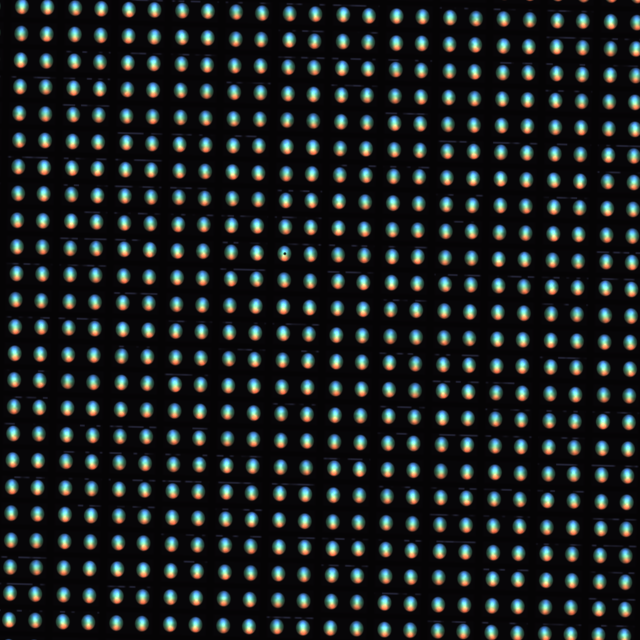
Give the GLSL for this pattern, as a WebGL 1 fragment shader.

```glsl
precision highp float;
// Slightly tilted grid of three-colour LEDs on a black panel, set in close pairs.
// Each lamp is a soft oval summing blue, green and red light lobes; hashes vary
// the lamps, break up faint seams above the pairs, and one lamp has a dark speck.

uniform vec2 u_resolution;

// Lattice, in canvas heights, measured from the top left
const vec2 GRID_ORIGIN = vec2(0.0331, 0.0104);
const vec2 COLUMN_STEP = vec2(0.04185, 0.00108);
const vec2 ROW_STEP = vec2(-0.00085, 0.04167);
const float PAIR_PULL = 0.019;               // shift towards the partner, in cells

// Lamp, in cells
const vec2 LAMP_RADIUS = vec2(0.262, 0.295);
const float LAMP_EDGE = 0.13;                // softness, in lamp radii
const float JITTER = 0.012;
const float BRIGHTNESS_SPREAD = 0.16;
const float MOTTLE = 0.2;
const float MOTTLE_SCALE = 260.0;
const vec2 SPECK_CELL = vec2(10.0, 9.0);
const vec2 SPECK_OFFSET = vec2(0.02, 0.0);
const float SPECK_RADIUS = 0.05;

// Seams, in cells
const float SEAM_HEIGHT = 0.36;
const float SEAM_WIDTH = 0.03;
const float SEAM_SHARE = 0.5;

const vec3 PANEL = vec3(0.020, 0.014, 0.020);
const vec3 TILE = vec3(0.008, 0.008, 0.010);
const vec3 SEAM = vec3(0.11, 0.12, 0.18);
const vec3 LENS = vec3(0.09, 0.11, 0.10);
const vec3 BLUE = vec3(0.17, 0.27, 0.76);
const vec3 GREEN = vec3(0.20, 0.65, 0.42);
const vec3 RED = vec3(0.92, 0.20, 0.11);
const vec3 HOT = vec3(0.26, 0.20, 0.09);

float hash(vec2 p) {
  vec3 q = fract(vec3(p.xyx) * 0.1031);
  q += dot(q, q.yzx + 33.33);
  return fract((q.x + q.y) * q.z);
}

float noise(vec2 p) {
  vec2 i = floor(p);
  vec2 f = fract(p);
  f = f * f * (3.0 - 2.0 * f);
  return mix(mix(hash(i), hash(i + vec2(1.0, 0.0)), f.x),
             mix(hash(i + vec2(0.0, 1.0)), hash(i + 1.0), f.x), f.y);
}

// Solves p = g.x * COLUMN_STEP + g.y * ROW_STEP
vec2 toGrid(vec2 p) {
  float det = COLUMN_STEP.x * ROW_STEP.y - COLUMN_STEP.y * ROW_STEP.x;
  return vec2(p.x * ROW_STEP.y - p.y * ROW_STEP.x,
              p.y * COLUMN_STEP.x - p.x * COLUMN_STEP.y) / det;
}

float lobe(vec2 p, vec2 centre, vec2 width) {
  vec2 d = (p - centre) / width;
  return exp(-dot(d, d));
}

// Light inside one lamp; q spans the unit disc with y up
vec3 lampLight(vec2 q, vec2 cell) {
  float sway = (hash(cell + 71.0) - 0.5) * 0.2;
  float redGain = 0.85 + 0.3 * hash(cell + 23.0);
  return LENS
    + BLUE * lobe(q, vec2(sway, 0.52), vec2(0.52, 0.50))
    + GREEN * lobe(q, vec2(0.0, 0.02), vec2(0.72, 0.64))
    + RED * redGain * lobe(q, vec2(0.08 - sway, -0.60), vec2(0.52, 0.38))
    + HOT * lobe(q, vec2(0.02, -0.10), vec2(0.36, 0.42));
}

// Tile shading and broken seam behind each pair of lamps
vec3 panelColour(vec2 grid, float pixel) {
  vec2 pairPos = vec2((grid.x + 0.5) * 0.5, grid.y + 0.5);
  vec2 pairCell = floor(pairPos);
  vec2 inPair = fract(pairPos) - 0.5;
  float across = 1.0 - smoothstep(0.40, 0.46, abs(inPair.x));
  float tile = across * (1.0 - smoothstep(0.36, 0.46, abs(inPair.y)));
  float dist = abs(inPair.y + SEAM_HEIGHT);
  float line = 1.0 - smoothstep(0.0, SEAM_WIDTH + pixel, dist);
  float present = step(hash(pairCell + 11.0), SEAM_SHARE);
  float broken = smoothstep(0.35, 0.8, noise(vec2(grid.x * 5.0, pairCell.y * 7.0) + 40.0));
  return PANEL + TILE * tile + SEAM * line * across * present * broken;
}

void main() {
  vec2 canvas = gl_FragCoord.xy / u_resolution.y;
  vec2 grid = toGrid(vec2(canvas.x, 1.0 - canvas.y) - GRID_ORIGIN);
  vec2 cell = floor(grid + 0.5);
  float pixel = 1.0 / (u_resolution.y * ROW_STEP.y);

  // Lamp-local position, y up
  vec2 local = grid - cell;
  local.x -= PAIR_PULL * (1.0 - 2.0 * mod(cell.x, 2.0));
  local -= JITTER * (vec2(hash(cell + 5.0), hash(cell + 17.0)) * 2.0 - 1.0);
  local.y = -local.y;
  vec2 q = local / LAMP_RADIUS;

  float edge = max(LAMP_EDGE, pixel / LAMP_RADIUS.x);
  float mask = 1.0 - smoothstep(1.0 - edge, 1.0 + edge, length(q));
  float gain = 1.0 + BRIGHTNESS_SPREAD * (hash(cell + 31.0) - 0.5);
  gain *= 1.0 + MOTTLE * (noise(canvas * MOTTLE_SCALE) - 0.5);
  vec3 light = lampLight(q, cell) * gain;

  // One damaged lamp
  float isSpecked = 1.0 - step(0.5, distance(cell, SPECK_CELL));
  float speck = 1.0 - smoothstep(SPECK_RADIUS - pixel, SPECK_RADIUS + pixel,
                                 length(local - SPECK_OFFSET));
  light *= 1.0 - 0.9 * speck * isSpecked;

  vec3 colour = mix(panelColour(grid, pixel), light, mask);
  gl_FragColor = vec4(clamp(colour, 0.0, 1.0), 1.0);
}
```
